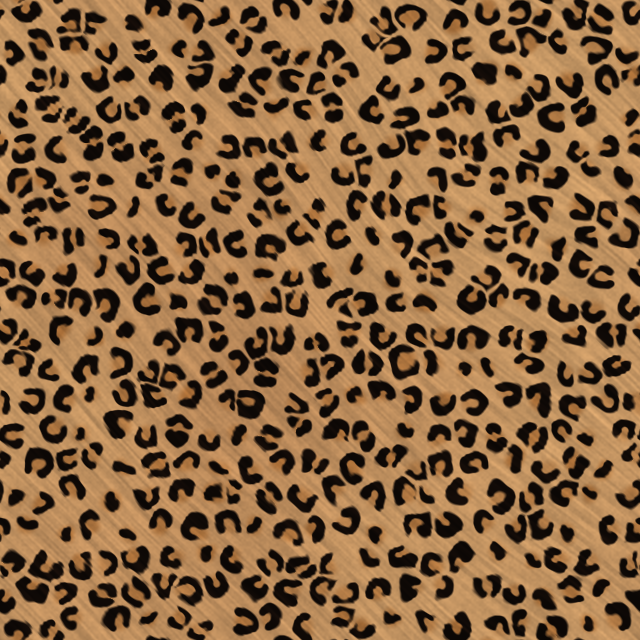
Give the GLSL for this texture, as a WebGL 1 fragment shader.

```glsl
precision highp float;
// Leopard fur: jittered, staggered cells each hold a broken ring, a pair of
// curved bars or a single bar in black, over tan fur with a warm ring centre.
// Slanted, stretched noise makes the hairs; all lattices wrap, so it tiles.
uniform vec2 u_resolution;

const float CELLS = 20.0; // even, so that staggered rows wrap

float hash(vec2 p) {
  return fract(sin(dot(p, vec2(127.1, 311.7))) * 43758.5453);
}

// Value noise that repeats after a whole number of lattice steps.
float noise(vec2 p, vec2 period) {
  vec2 i = floor(p), f = fract(p);
  f = f * f * (3.0 - 2.0 * f);
  vec2 a = mod(i, period), b = mod(i + 1.0, period);
  return mix(mix(hash(a), hash(vec2(b.x, a.y)), f.x),
             mix(hash(vec2(a.x, b.y)), hash(b), f.x), f.y);
}

// Cell id at an offset from the cell that holds p, in staggered rows.
vec2 cellAt(vec2 p, vec2 offset) {
  float row = floor(p.y) + offset.y;
  return vec2(floor(p.x - 0.5 * mod(row, 2.0)) + offset.x, row);
}

vec2 cellCentre(vec2 id) {
  vec2 key = mod(id, CELLS);
  vec2 jitter = vec2(hash(key + 3.3), hash(key + 47.7)) - 0.5;
  return id + 0.5 + vec2(0.5 * mod(id.y, 2.0), 0.0) + 0.52 * jitter;
}

float smoothMax(float a, float b, float k) {
  float h = max(k - abs(a - b), 0.0) / k;
  return max(a, b) + h * h * k * 0.25;
}

// Distance to the middle line of an arc that is symmetric about +y.
float arcDistance(vec2 q, float halfAngle, float radius) {
  vec2 end = vec2(sin(halfAngle), cos(halfAngle));
  q.x = abs(q.x);
  return end.y * q.x > end.x * q.y ? length(q - end * radius)
                                   : abs(length(q) - radius);
}

// One marking around its centre; its kind, turn and size come from the key.
float spotDistance(vec2 q, vec2 key) {
  float kind = hash(key + 11.1), vary = hash(key + 23.9);
  float turn = 6.2832 * hash(key + 31.3);
  float c = cos(turn), s = sin(turn);
  q = mat2(c, s, -s, c) * q;
  q.x *= 0.9 + 0.3 * hash(key + 59.1);
  float radius = 0.27 + 0.06 * vary;
  float thickness = 0.135 + 0.035 * hash(key + 71.7);
  if (kind < 0.58) return arcDistance(q, 1.45 + 0.95 * vary, radius) - thickness;
  if (kind < 0.80) {
    float halfAngle = q.y > 0.0 ? 0.9 : 0.3 + 0.5 * vary;
    return arcDistance(vec2(q.x, abs(q.y)), halfAngle, radius) - thickness;
  }
  q.y += radius * 0.85;
  return arcDistance(q, 0.45 + 0.5 * vary, radius) - thickness;
}

void main() {
  vec2 uv = gl_FragCoord.xy / u_resolution;

  // Hairs slope down to the right and swirl gently.
  float swirl = 18.0 * noise(uv * 3.0, vec2(3.0));
  float slope = uv.x + uv.y;
  float hair = noise(vec2(slope * 180.0 + swirl, uv.x * 22.0), vec2(180.0, 22.0));
  float lock = noise(vec2(slope * 90.0 + swirl * 0.7, uv.x * 14.0), vec2(90.0, 14.0));
  float grain = noise(uv * 256.0, vec2(256.0));

  // Wobbled cell space gives the markings uneven outlines.
  vec2 p = uv * CELLS;
  vec2 wobble = vec2(noise(p * 2.0, vec2(40.0)), noise(p * 2.0 + 17.0, vec2(40.0)));
  p += 0.24 * (wobble - 0.5);

  // Nearest marking.
  vec2 nearestId = vec2(0.0), toNearest = vec2(9.0);
  for (int j = -1; j <= 1; j++) {
    for (int i = -1; i <= 1; i++) {
      vec2 id = cellAt(p, vec2(i, j));
      vec2 d = cellCentre(id) - p;
      if (dot(d, d) < dot(toNearest, toNearest)) { toNearest = d; nearestId = id; }
    }
  }
  // Distance to the border with its neighbours, which keeps markings apart.
  float border = 9.0;
  for (int j = -1; j <= 1; j++) {
    for (int i = -1; i <= 1; i++) {
      vec2 d = cellCentre(cellAt(p, vec2(i, j))) - p;
      vec2 across = d - toNearest;
      if (dot(across, across) > 0.001)
        border = min(border, dot(0.5 * (d + toNearest), normalize(across)));
    }
  }
  vec2 key = mod(nearestId, CELLS);
  float spot = smoothMax(spotDistance(-toNearest, key), 0.06 - border, 0.1);
  spot += 0.07 * (noise(p * 3.0, vec2(60.0)) - 0.5) + 0.05 * (hair - 0.5);

  // Tan fur with broad tints, warm centres and streaks.
  float tint = noise(uv * 4.0 + 0.5, vec2(4.0));
  vec3 fur = mix(vec3(0.77, 0.59, 0.39), vec3(0.71, 0.52, 0.34), tint);
  float warmth = (1.0 - smoothstep(0.12, 0.42, length(toNearest))) * (0.5 + 0.5 * hash(key + 83.3));
  fur = mix(fur, vec3(0.62, 0.39, 0.18), 0.85 * warmth);
  fur *= 0.83 + 0.17 * hair + 0.12 * lock + 0.07 * grain;

  // Black pile with a faint brown sheen and a hairy edge.
  vec3 pile = vec3(0.04, 0.025, 0.017) + vec3(0.07, 0.04, 0.025) * hair * lock;
  float cover = 1.0 - smoothstep(-0.05, 0.045, spot);
  gl_FragColor = vec4(mix(fur, pile, cover), 1.0);
}
```
